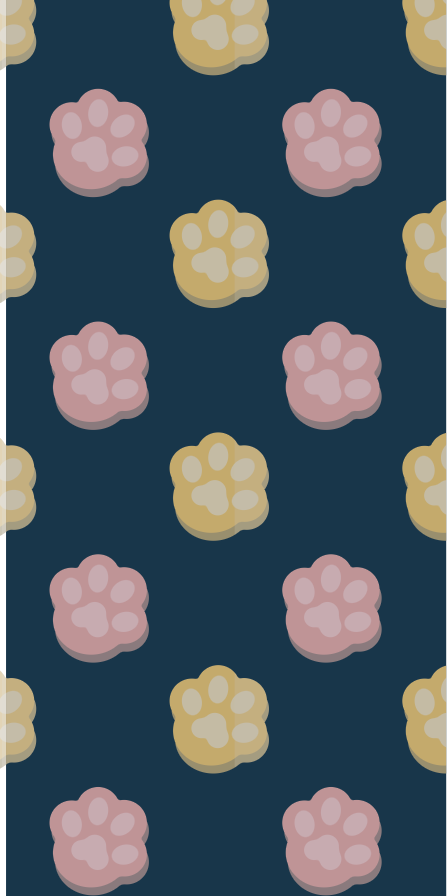
Reproduce this pattern procedurally as a Shadertoy shader.

```glsl
#define PITCH 0.5195
#define PAW_SIZE 0.111
#define FIRST_PAW vec2(0.2214, 0.1224)
#define STAGGER vec2(0.268, 0.272)
#define SHADOW_OFFSET vec2(0.04, -0.16)
#define SEAM_X 0.31
#define LEFT_EDGE 0.0135
#define RIGHT_EDGE 0.996
#define NAVY vec3(0.095, 0.21, 0.29)
#define PAPER vec3(1.0)
#define PINK vec3(0.75, 0.58, 0.59)
#define GOLD vec3(0.77, 0.665, 0.425)

float circle(vec2 p, vec2 center, float radius) {
    return length(p - center) - radius;
}

float ellipse(vec2 p, vec2 center, vec2 radii, float angle) {
    float c = cos(angle), s = sin(angle);
    p -= center;
    p = vec2(c * p.x + s * p.y, c * p.y - s * p.x);
    return (length(p / radii) - 1.0) * min(radii.x, radii.y);
}

float smoothUnion(float a, float b, float k) {
    float h = max(k - abs(a - b), 0.0) / k;
    return min(a, b) - 0.25 * h * h * k;
}

float coverage(float d, float pixel) {
    return clamp(0.5 - d / pixel, 0.0, 1.0);
}

// Rounded silhouette: palm and four toe bulges
float pawOutline(vec2 p) {
    float d = ellipse(p, vec2(-0.16, -0.23), vec2(0.77, 0.70), 0.0);
    d = smoothUnion(d, circle(p, vec2(-0.55, 0.37), 0.45), 0.06);
    d = smoothUnion(d, circle(p, vec2(-0.02, 0.65), 0.44), 0.06);
    d = smoothUnion(d, circle(p, vec2(0.50, 0.37), 0.46), 0.06);
    return smoothUnion(d, circle(p, vec2(0.51, -0.26), 0.45), 0.06);
}

// Four toe pads and a three-lobed palm pad
float pawPads(vec2 p) {
    float toes = ellipse(p, vec2(-0.55, 0.35), vec2(0.20, 0.27), 0.15);
    toes = min(toes, ellipse(p, vec2(-0.02, 0.60), vec2(0.20, 0.28), -0.12));
    toes = min(toes, ellipse(p, vec2(0.47, 0.34), vec2(0.27, 0.20), 0.70));
    toes = min(toes, ellipse(p, vec2(0.52, -0.27), vec2(0.27, 0.20), 0.20));
    float palm = circle(p, vec2(-0.09, -0.10), 0.23);
    palm = smoothUnion(palm, circle(p, vec2(-0.36, -0.18), 0.20), 0.10);
    palm = smoothUnion(palm, circle(p, vec2(-0.03, -0.36), 0.22), 0.10);
    return min(toes, palm);
}

// Returns colour in rgb and coverage in a
vec4 paw(vec2 p, vec3 face, vec3 pad, vec3 shadow, float pixel) {
    float front = coverage(pawOutline(p), pixel);
    float back = coverage(pawOutline(p - SHADOW_OFFSET), pixel);
    vec3 color = mix(shadow, face, front);
    color = mix(color, pad, coverage(pawPads(p), pixel));
    return vec4(color, max(front, back));
}

// Position relative to the nearest paw of a square lattice
vec2 latticeCell(vec2 uv, vec2 origin) {
    return (fract((uv - origin) / PITCH + 0.5) - 0.5) * PITCH / PAW_SIZE;
}

void mainImage(out vec4 fragColor, in vec2 fragCoord) {
    vec2 uv = fragCoord / iResolution.x;
    float pixel = 1.0 / (iResolution.x * PAW_SIZE);

    // Background with pale side margins
    float edge = max(LEFT_EDGE - uv.x, uv.x - RIGHT_EDGE) * iResolution.x;
    float margin = clamp(edge + 0.5, 0.0, 1.0);
    vec3 color = mix(NAVY, PAPER, margin);

    // Pink paws
    vec2 p = latticeCell(uv, FIRST_PAW);
    vec4 pink = paw(p, PINK, vec3(0.78, 0.67, 0.69), vec3(0.54, 0.48, 0.49), pixel);
    color = mix(color, pink.rgb, pink.a);

    // Gold paws, paler to the right of a vertical seam
    p = latticeCell(uv, FIRST_PAW + STAGGER);
    vec4 gold = paw(p, GOLD, vec3(0.77, 0.735, 0.645), vec3(0.60, 0.56, 0.43), pixel);
    float pale = coverage(SEAM_X - p.x, pixel);
    gold.rgb = mix(gold.rgb, vec3(0.76, 0.74, 0.69), 0.28 * pale);

    // Paws fade over the left margin and stop at the right one
    float opacity = 1.0 - margin * (uv.x < 0.5 ? 0.5 : 1.0);
    color = mix(color, gold.rgb, gold.a * opacity);

    fragColor = vec4(color, 1.0);
}
```
